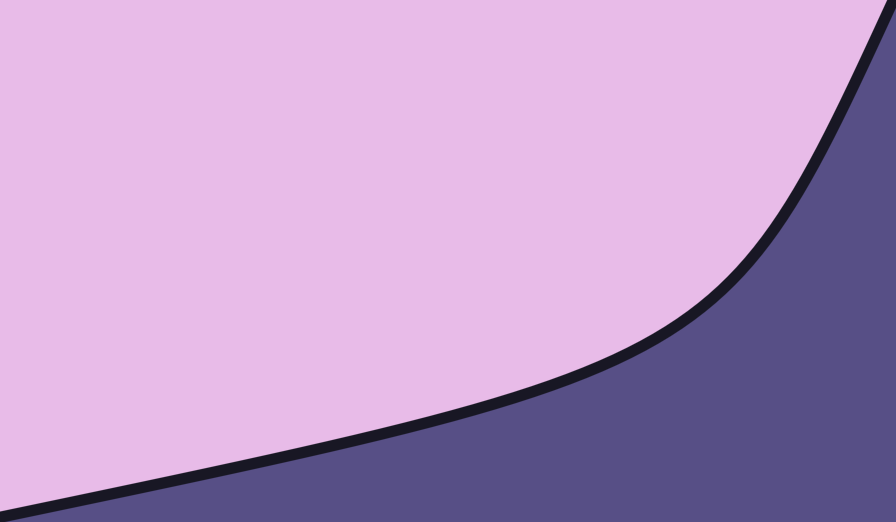
Reproduce this background procedurally as a Shadertoy shader.

```glsl
#define SKY_COLOR vec3(0.910, 0.733, 0.908)
#define HILL_COLOR vec3(0.341, 0.310, 0.525)
#define INK_COLOR vec3(0.094, 0.090, 0.140)
#define CURVE_START vec2(0.0, 0.009)
#define CURVE_BEND vec2(1.389, 0.2993)
#define CURVE_END vec2(1.7136, 1.0045)
#define INK_HALF_WIDTH 0.0108
#define SEGMENTS 64

// Cubic Bezier whose two inner control points coincide at the bend
vec2 curvePoint(float t) {
    float startWeight = (1.0 - t) * (1.0 - t) * (1.0 - t);
    float endWeight = t * t * t;
    return CURVE_START * startWeight + CURVE_END * endWeight
         + CURVE_BEND * (1.0 - startWeight - endWeight);
}

// Signed distance to the curve: positive above, negative below
float curveDistance(vec2 p) {
    float nearest = 1e5;
    float side = 1.0;
    vec2 a = curvePoint(-0.1);
    for (int i = 1; i <= SEGMENTS; i++) {
        vec2 b = curvePoint(mix(-0.1, 1.1, float(i) / float(SEGMENTS)));
        vec2 along = b - a;
        vec2 toPoint = p - a;
        float h = clamp(dot(toPoint, along) / dot(along, along), 0.0, 1.0);
        float d = length(toPoint - along * h);
        if (d < nearest) {
            nearest = d;
            side = along.x * toPoint.y > along.y * toPoint.x ? 1.0 : -1.0;
        }
        a = b;
    }
    return nearest * side;
}

void mainImage(out vec4 fragColor, in vec2 fragCoord) {
    vec2 p = fragCoord / iResolution.y;
    float edge = 0.75 / iResolution.y;
    float d = curveDistance(p);

    // Flat regions on either side of the curve
    vec3 color = mix(HILL_COLOR, SKY_COLOR, smoothstep(-edge, edge, d));

    // Dark outline along the boundary
    float ink = 1.0 - smoothstep(-edge, edge, abs(d) - INK_HALF_WIDTH);
    fragColor = vec4(mix(color, INK_COLOR, ink), 1.0);
}
```
